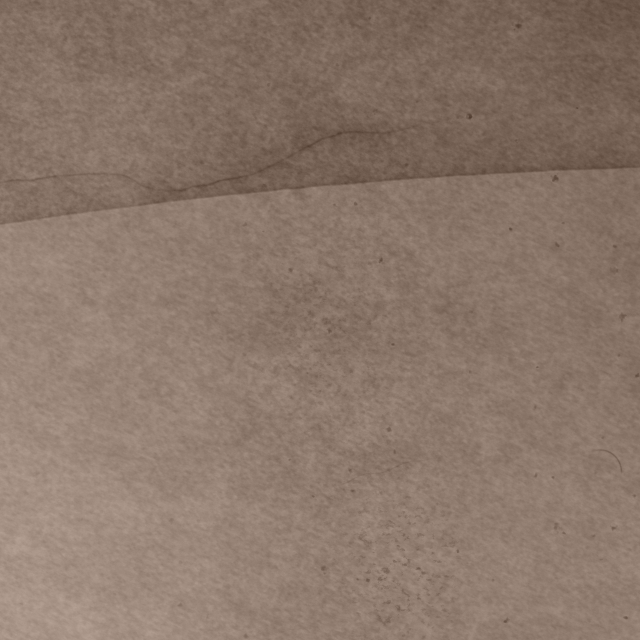
Reproduce this texture procedurally as a WebGL 1 fragment shader.

```glsl
precision highp float;

uniform vec2 u_resolution;

#define TINT vec3(0.0, -0.078, -0.129)
#define MOTTLE 0.045
#define BLOTCH 0.065
#define GRAIN 0.110
#define FIBRE 0.075
#define EDGE_SHADOW 0.060
#define CRACK_DEPTH 0.070
#define SPECK_DEPTH 0.18
#define PIT_DEPTH 0.12

float hash(vec2 p) {
    vec3 q = fract(p.xyx * 0.1031);
    q += dot(q, q.yzx + 33.33);
    return fract((q.x + q.y) * q.z);
}

float noise(vec2 p) {
    vec2 i = floor(p), f = fract(p);
    f = f * f * (3.0 - 2.0 * f);
    return mix(mix(hash(i), hash(i + vec2(1.0, 0.0)), f.x),
               mix(hash(i + vec2(0.0, 1.0)), hash(i + 1.0), f.x), f.y);
}

float fbm(vec2 p) {
    float sum = 0.0, amp = 0.5;
    for (int i = 0; i < 4; i++) {
        sum += amp * noise(p);
        p = mat2(1.6, 1.2, -1.2, 1.6) * p + 17.3;
        amp *= 0.5;
    }
    return sum;
}

float blob(vec2 p, vec2 centre, vec2 radius) {
    vec2 d = (p - centre) / radius;
    return exp(-dot(d, d));
}

// Soft-sided stroke
float line(float dist, float width) {
    float w = max(width, 0.7 / u_resolution.y);
    return exp(-dist * dist / (w * w));
}

// Upper boundary of the lower sheet
float sheetEdge(float x) {
    return 0.649 + 0.150 * x - 0.061 * x * x + 0.001 * (noise(vec2(x * 45.0, 3.0)) - 0.5);
}

// Wandering crack, rising to the right
float crackHeight(float x) {
    float y = 0.716 + 0.014 * smoothstep(0.0, 0.17, x) - 0.028 * smoothstep(0.17, 0.25, x);
    y += 0.015 * smoothstep(0.26, 0.36, x) + 0.077 * smoothstep(0.34, 0.56, x);
    y += 0.038 * smoothstep(0.58, 0.80, x);
    return y + 0.008 * (fbm(vec2(x * 40.0, 8.0)) - 0.5);
}

// One irregular dot per occupied grid cell
float specks(vec2 p, float cells, float chance, float radius) {
    vec2 g = p * cells, id = floor(g);
    vec2 centre = 0.2 + 0.6 * vec2(hash(id + 3.1), hash(id + 47.7));
    vec2 d = (fract(g) - centre) / cells;
    d.y *= 0.8 + 0.7 * hash(id + 71.0);
    float r = radius * mix(0.5, 1.0, hash(id + 19.0));
    float wobble = r * 1.2 * (noise(p * 280.0) - 0.5);
    float mark = 1.0 - smoothstep(0.0, r * 1.3, length(d) + wobble);
    return mark * step(hash(id + 91.0), chance) * (0.4 + 0.6 * hash(id + 5.0));
}

void main() {
    vec2 uv = gl_FragCoord.xy / u_resolution;
    float rise = uv.y - sheetEdge(uv.x);
    float soft = max(0.0022, 1.0 / u_resolution.y);
    float upper = smoothstep(-soft, soft, rise);

    // Broad lighting of both sheets
    float h = clamp(uv.y / 0.7, 0.0, 1.0);
    float lower = mix(mix(0.662, 0.565, smoothstep(0.0, 0.58, uv.x)),
                      mix(0.586, 0.512, uv.x), h);
    lower -= 0.020 * blob(uv, vec2(0.47, 0.55), vec2(0.16, 0.13));
    lower += 0.015 * blob(uv, vec2(0.85, 0.12), vec2(0.25, 0.15));
    float back = mix(0.540, 0.475, smoothstep(0.0, 0.75, uv.x));
    back -= 0.028 * smoothstep(0.8, 1.0, uv.y) * (1.0 - 0.5 * uv.x);
    back -= 0.030 * blob(uv, vec2(0.51, 0.80), vec2(0.15, 0.06));
    back -= 0.045 * blob(uv, vec2(1.0, 1.0), vec2(0.16, 0.12));
    back += 0.025 * blob(uv, vec2(0.72, 0.90), vec2(0.16, 0.09));
    float tone = mix(lower, back, upper);

    // Mottling, slanted fibres and fine grain
    vec2 slant = vec2(uv.x - 0.45 * uv.y, uv.y + 0.45 * uv.x);
    float rough = mix(0.85, 1.2, upper) * mix(1.0, 0.8, upper * uv.x);
    rough += 0.35 * blob(uv, vec2(0.55, 0.40), vec2(0.18, 0.45));
    tone += MOTTLE * (fbm(uv * vec2(6.0, 10.0)) - 0.47);
    tone += BLOTCH * rough * (fbm(slant.yx * vec2(32.0, 26.0) + 9.0) - 0.47);
    tone += FIBRE * (fbm(slant * vec2(75.0, 190.0)) - 0.47);
    tone += GRAIN * rough * (fbm(slant * vec2(150.0, 185.0) + 40.0) - 0.47);

    // Contact shadow above the sheet and its faint lit rim
    float above = max(rise, 0.0);
    float shadow = EDGE_SHADOW * exp(-above / 0.005) + 0.038 * exp(-above / 0.04);
    tone -= upper * shadow * mix(0.8, 1.0, uv.x);
    tone += 0.006 * (1.0 - upper) * exp(rise / 0.006);

    // Crack with a soft stain around it
    float crack = uv.y - crackHeight(uv.x);
    float fade = 1.0 - smoothstep(0.45, 0.80, uv.x);
    float strength = fade * (0.3 + 0.7 * noise(vec2(uv.x * 28.0, 2.0)));
    tone -= CRACK_DEPTH * upper * strength * line(crack, 0.0020);
    float stain = smoothstep(0.16, 0.28, uv.x) * fade;
    tone -= 0.045 * upper * stain * exp(-abs(crack) / 0.018);

    // Faint scratch and curved hair in the lower sheet
    float scratch = uv.y - mix(0.235, 0.295, smoothstep(0.45, 0.75, uv.x))
                  - 0.008 * (noise(vec2(uv.x * 30.0, 6.0)) - 0.5);
    float span = smoothstep(0.47, 0.56, uv.x) * (1.0 - smoothstep(0.62, 0.74, uv.x));
    tone -= 0.035 * span * line(scratch, 0.0014);
    vec2 hair = uv - vec2(0.937, 0.263);
    float hairSpan = smoothstep(-0.012, 0.025, hair.x + 0.3 * hair.y) * smoothstep(-0.006, 0.004, hair.y);
    tone -= 0.10 * hairSpan * line(length(hair) - 0.034, 0.0014);

    // Pitted patches and scattered specks
    float patches = blob(uv, vec2(0.63, 0.11), vec2(0.09, 0.12))
                  + 0.5 * blob(uv, vec2(0.52, 0.47), vec2(0.13, 0.20));
    tone -= PIT_DEPTH * patches * smoothstep(0.52, 0.80, fbm(uv * vec2(130.0, 170.0)));
    float density = mix(0.3, 1.0, smoothstep(0.15, 0.65, uv.x));
    tone -= SPECK_DEPTH * specks(uv, 13.0, 0.14, 0.0065) * density;
    tone -= SPECK_DEPTH * 0.7 * specks(uv + 0.37, 31.0, 0.08, 0.0045) * density;

    gl_FragColor = vec4(clamp(tone + TINT, 0.0, 1.0), 1.0);
}
```
